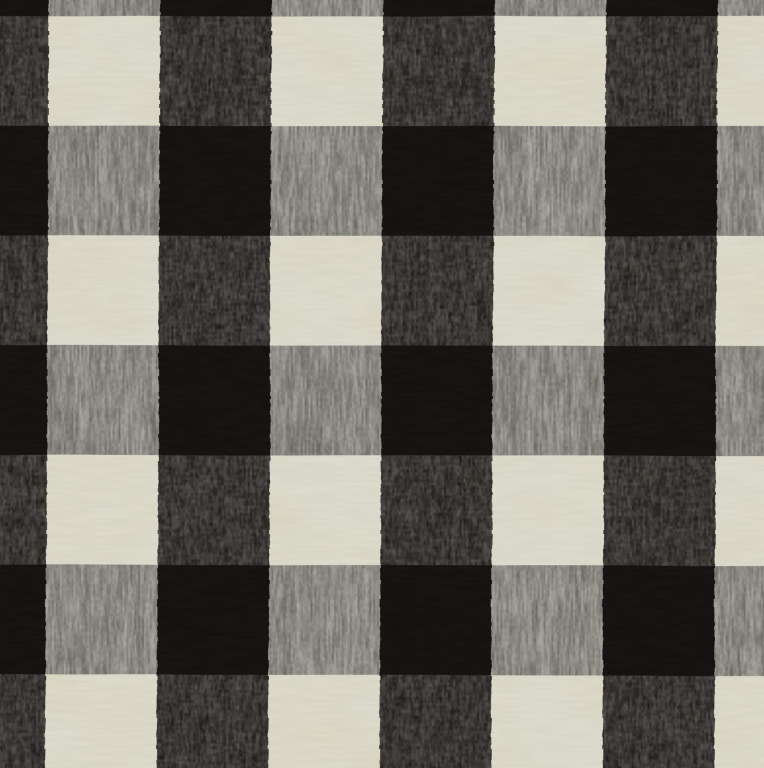
Reproduce this pattern procedurally as a WebGL 1 fragment shader.

```glsl
precision highp float;
// Woven buffalo check: black and cream bands crossing, with fine yarn streaks.

uniform vec2 u_resolution;

const vec2 REPEAT = vec2(0.2917, 0.2855);      // one dark plus one light band
const vec2 FIRST_BAND = vec2(0.2050, 0.1224);  // lower left corner of a dark band
const float LEAN = 0.0052;                     // sideways drift of the warp
const float PICKS = 200.0;                     // weft steps that notch the edges

const vec3 CREAM = vec3(0.855, 0.845, 0.785);
const vec3 BLACK = vec3(0.085, 0.078, 0.070);
const vec3 LIGHT_MIX = vec3(0.540, 0.537, 0.512);  // cream warp, black weft
const vec3 DARK_MIX = vec3(0.230, 0.220, 0.210);   // black warp, cream weft

float hash(vec2 p) {
  vec3 q = fract(p.xyx * 0.1031);
  q += dot(q, q.yzx + 33.33);
  return fract((q.x + q.y) * q.z);
}

float valueNoise(vec2 p) {
  vec2 cell = floor(p);
  vec2 f = fract(p);
  f = f * f * (3.0 - 2.0 * f);
  float low = mix(hash(cell), hash(cell + vec2(1.0, 0.0)), f.x);
  float high = mix(hash(cell + vec2(0.0, 1.0)), hash(cell + vec2(1.0, 1.0)), f.x);
  return mix(low, high, f.y);
}

// Noise centred on zero, stretched by a frequency per axis.
float grain(vec2 uv, vec2 frequency, float seed) {
  return valueNoise(uv * frequency + seed) - 0.5;
}

// Coverage of a dark band filling the first half of each repeat.
float darkBand(float position, float softness) {
  float fromCentre = abs(fract(position + 0.25) - 0.5);
  return smoothstep(-softness, softness, 0.25 - fromCentre);
}

vec3 creamCloth(vec2 uv) {
  float threads = grain(uv, vec2(45.0, 330.0), 11.0);
  float patches = grain(uv, vec2(14.0, 24.0), 23.0);
  return CREAM + 0.022 * threads + patches * vec3(0.008, 0.012, 0.035);
}

vec3 blackCloth(vec2 uv) {
  return BLACK + 0.016 * grain(uv, vec2(60.0, 300.0), 37.0);
}

vec3 lightMixCloth(vec2 uv) {
  float streaks = grain(uv, vec2(390.0, 48.0), 51.0);
  float slubs = grain(uv, vec2(150.0, 14.0), 67.0);
  float flecks = grain(uv, vec2(400.0, 240.0), 71.0);
  return LIGHT_MIX + 0.16 * streaks + 0.07 * slubs + 0.08 * flecks;
}

vec3 darkMixCloth(vec2 uv) {
  float streaks = grain(uv, vec2(350.0, 75.0), 83.0);
  float picks = grain(uv, vec2(90.0, 300.0), 97.0);
  float flecks = grain(uv, vec2(390.0, 230.0), 103.0);
  float warmth = grain(uv, vec2(180.0, 60.0), 113.0);
  float shade = 0.11 * streaks + 0.06 * picks + 0.10 * flecks;
  return DARK_MIX + shade + warmth * vec3(0.018, 0.002, -0.012);
}

// Slight lean, slow waver and notched selvedges of the bands.
vec2 warpCloth(vec2 uv) {
  float notch = 0.0016 * (hash(vec2(floor(uv.y * PICKS), 5.0)) - 0.5);
  float waver = 0.0016 * grain(uv, vec2(3.0, 9.0), 131.0);
  float sag = 0.0028 * uv.x * (1.0 - uv.y);
  float rise = 0.0012 * grain(uv, vec2(11.0, 3.0), 149.0);
  return uv + vec2(notch + waver - LEAN * uv.y, sag + rise);
}

void main() {
  vec2 uv = gl_FragCoord.xy / u_resolution;
  vec2 position = (warpCloth(uv) - FIRST_BAND) / REPEAT;
  vec2 softness = 0.75 / (u_resolution * REPEAT);

  float darkWarp = darkBand(position.x, softness.x);
  float darkWeft = darkBand(position.y, softness.y);

  vec3 lightRow = mix(creamCloth(uv), darkMixCloth(uv), darkWarp);
  vec3 darkRow = mix(lightMixCloth(uv), blackCloth(uv), darkWarp);
  gl_FragColor = vec4(mix(lightRow, darkRow, darkWeft), 1.0);
}
```
